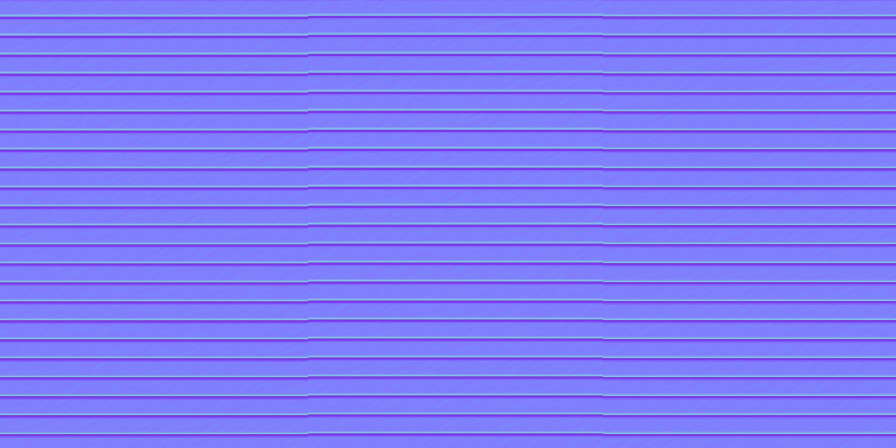
Reproduce this texture map procedurally as a Shadertoy shader.

```glsl
// Normal map of horizontal lapped siding: thin lit lips over shadowed seams.
// Rows come from fract; three wide columns of boards sit at slightly different
// heights, and the slope of slanted value noise adds faint wood grain.
#define ROWS 23.6
#define FIRST_SEAM 0.0350
#define JOINTS vec2(0.344, 0.673)
#define DROPS vec2(0.045, 0.035)
#define LIP_WIDTH 0.13
#define SEAM_WIDTH 0.12
#define FADE_WIDTH 0.08
#define GRAIN 0.05
#define SOFTNESS 0.65
#define FLAT_COLOR vec3(0.50, 0.50, 0.99)

float hash(vec2 p) {
    vec3 q = fract(p.xyx * vec3(0.1031, 0.1030, 0.0973));
    q += dot(q, q.yzx + 33.33);
    return fract((q.x + q.y) * q.z);
}

float noise(vec2 p) {
    vec2 cell = floor(p), f = fract(p);
    f = f * f * (3.0 - 2.0 * f);
    return mix(mix(hash(cell), hash(cell + vec2(1, 0)), f.x),
               mix(hash(cell + vec2(0, 1)), hash(cell + vec2(1, 1)), f.x), f.y);
}

// Slope of the noise across its ridges; it averages to zero.
float slope(vec2 p) {
    return noise(p + vec2(0.0, 0.4)) - noise(p - vec2(0.0, 0.4));
}

// Share of a filter of width w, centred on d, that lies between a and b.
float cover(float d, float a, float b, float w) {
    return clamp((min(d + 0.5 * w, b) - max(d - 0.5 * w, a)) / w, 0.0, 1.0);
}

void mainImage(out vec4 fragColor, in vec2 fragCoord) {
    vec2 uv = fragCoord / iResolution.xy;
    vec2 pixel = 1.0 / iResolution.xy;
    float w = SOFTNESS * ROWS * pixel.y;

    // Side columns hang a little lower than the middle one.
    vec2 past = smoothstep(JOINTS - 0.5 * pixel.x, JOINTS + 0.5 * pixel.x, vec2(uv.x));
    float drop = DROPS.x * (1.0 - past.x) + DROPS.y * past.y;
    float column = floor(past.x + past.y + 0.5);

    // Distance below the nearest seam, in rows.
    float row = (1.0 - uv.y - FIRST_SEAM) * ROWS - drop;
    float id = floor(row + 0.5);
    float d = row - id;

    // Fine slanted grain in two sizes, different on every board.
    vec2 p = vec2(uv.x * 2.0, uv.y) * ROWS;
    vec2 slant = vec2(p.x + 0.6 * p.y, p.y * 3.0 - p.x * 1.6);
    vec2 seed = vec2(column * 37.0, floor(row) * 11.0);
    float grain = 0.6 * slope(slant * vec2(1.8, 1.6) + seed)
                + 0.5 * slope(slant * vec2(3.2, 2.4) + seed + 19.0);
    vec3 color = FLAT_COLOR + GRAIN * grain * vec3(-0.6, 1.0, 0.0);

    // Lip above the seam, shadow and uneven fade below it.
    float wear = noise(vec2(p.x * 3.5, id * 5.0 + 2.0)) - 0.5;
    float fadeEnd = SEAM_WIDTH + FADE_WIDTH * (1.0 + 0.4 * wear);
    float softLip = cover(d, -LIP_WIDTH, -0.55 * LIP_WIDTH, w);
    float brightLip = cover(d, -0.55 * LIP_WIDTH, 0.0, w);
    float crease = cover(d, 0.0, 0.035, w);
    float shadow = cover(d, 0.035, SEAM_WIDTH, w);
    float fade = cover(d, SEAM_WIDTH, fadeEnd, w);
    color *= 1.0 - softLip - brightLip - crease - shadow - fade;
    color += softLip * vec3(0.51, 0.60, 0.93);
    color += brightLip * vec3(0.52, 0.74, 0.93);
    color += crease * vec3(0.47, 0.30, 0.80);
    color += shadow * vec3(0.48, 0.22, 0.93);
    color += fade * vec3(0.51, 0.42, 0.99);

    fragColor = vec4(color, 1.0);
}
```
